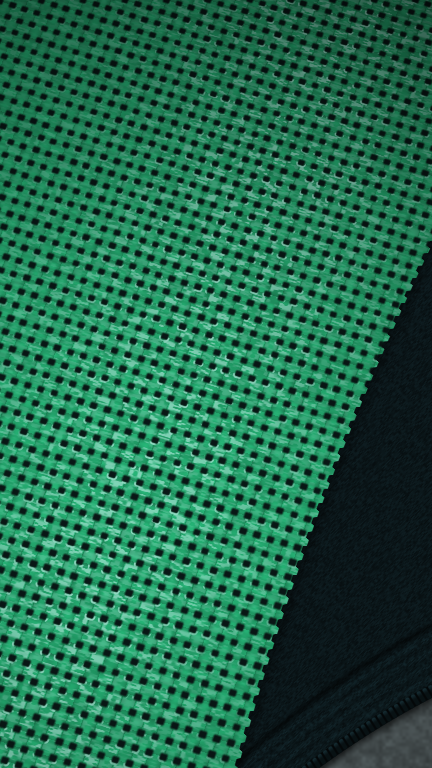
Give the GLSL for this texture, as a Shadertoy shader.

```glsl
// Slanted green woven mesh with dark holes and glossy flecks, lying over black zipped cloth.
const vec3 MESH_GREEN = vec3(0.125, 0.595, 0.390);
const vec3 GLOSS = vec3(0.56, 0.82, 0.74);
const vec3 HOLE_DARK = vec3(0.035, 0.085, 0.08);
const vec3 CLOTH = vec3(0.040, 0.083, 0.095);
const vec3 LEATHER = vec3(0.25, 0.28, 0.285);
const float COLUMN_PITCH = 0.0205;     // horizontal distance of columns at the bottom
const float COLUMN_TAPER = 0.0025;     // narrowing of the columns toward the top
const float COLUMN_SLOPE = 0.34;
const float ROW_PITCH = 0.0232;        // vertical distance of rows at the bottom
const float ROW_TAPER = 0.25;          // narrowing of the rows toward the top
const float ROW_SLOPE = 0.31;
const vec2 HOLE_HALF = vec2(0.225, 0.185);
const float HOLE_ROUND = 0.10;
const float HOLE_SOFT = 0.03;
const vec2 LIGHT_CENTRE = vec2(0.18, 0.34);
const float LIGHT_FALLOFF = 1.0;
const float ZIP_HALF = 0.0075;
const float ZIP_PITCH = 0.0085;
const float SEAM_OFFSET = 0.072;

float hash(vec2 p) {
    vec3 q = fract(vec3(p.xyx) * 0.1031);
    q += dot(q, q.yzx + 33.33);
    return fract((q.x + q.y) * q.z);
}

float noise(vec2 p) {
    vec2 i = floor(p), f = fract(p);
    f = f * f * (3.0 - 2.0 * f);
    return mix(mix(hash(i), hash(i + vec2(1, 0)), f.x),
               mix(hash(i + vec2(0, 1)), hash(i + vec2(1, 1)), f.x), f.y);
}

float roundBox(vec2 p, vec2 halfSize, float r) {
    vec2 q = abs(p) - halfSize + r;
    return length(max(q, 0.0)) + min(max(q.x, q.y), 0.0) - r;
}

// Weave coordinates: x counts columns, y counts rows.
vec2 weaveCoords(vec2 p) {
    float w = p.y + ROW_SLOPE * p.x;
    return vec2((p.x - 0.30 - COLUMN_SLOPE * p.y) / (COLUMN_PITCH - COLUMN_TAPER * p.y),
                -log(1.0 - ROW_TAPER * w) / (ROW_PITCH * ROW_TAPER));
}

vec3 meshColor(vec2 p, vec2 uv, float aa) {
    vec2 id = floor(uv);
    vec2 cell = fract(uv) - 0.5;
    vec2 crossing = floor(uv + 0.5);
    vec2 strand = fract(uv + 0.5) - 0.5;
    float weftOver = mod(crossing.x + crossing.y, 2.0);

    // Rounded strands, alternating over and under
    float across = mix(strand.x, strand.y, weftOver);
    vec3 col = MESH_GREEN * (1.04 - 0.8 * across * across);
    col *= 0.91 + 0.18 * noise(uv * vec2(2.0, 5.0));

    // Slivers of gloss along the strands
    float sheenLine = (p.x - 0.02 - 0.44 * p.y) / 0.22;
    float sheen = 0.3 + 0.7 * exp(-sheenLine * sheenLine);
    float streak = smoothstep(0.25, 0.70, noise(uv * vec2(3.0, 9.0) + 17.0));
    streak *= smoothstep(0.38, 0.14, abs(strand.y)) * smoothstep(0.5, 0.38, abs(strand.x));
    streak *= mix(0.4, 1.0, weftOver);
    col = mix(col, GLOSS, 0.78 * streak * sheen);

    // Holes, each slightly different in size and place
    vec2 jitter = vec2(hash(id), hash(id + 71.0)) - 0.5;
    vec2 halfSize = HOLE_HALF * (0.94 + 0.14 * hash(id + 31.0));
    float d = roundBox(cell - 0.06 * jitter, halfSize, HOLE_ROUND);
    col *= mix(0.68, 1.0, smoothstep(0.0, 0.15, d));
    float glint = smoothstep(0.11, 0.03, abs(d - 0.08)) * smoothstep(0.05, -0.1, cell.y);
    glint *= smoothstep(0.46, 0.80, noise(uv * 3.1 + 40.0));
    col = mix(col, GLOSS, 0.9 * glint * sheen);
    float soft = aa + HOLE_SOFT;
    return mix(HOLE_DARK, col, smoothstep(-soft, soft, d));
}

vec3 clothColor(vec2 p, float px) {
    // Position along and across the curved zip
    float across = (p.y - 0.63 * p.x + 0.254) / 1.18;
    across += 0.6 * (p.x - 0.404) * (p.x - 0.5625);
    float along = (p.x + 0.63 * p.y) / 1.18;

    // Fine twill and a folded seam
    float twill = noise(vec2(p.x + p.y, (p.x - p.y) * 2.5) * 210.0);
    vec3 col = CLOTH * (0.65 + 0.75 * twill);
    float seam = abs(across - SEAM_OFFSET);
    col *= 1.0 - 0.5 * smoothstep(0.007, 0.0, seam);
    float rib = 0.5 + 0.5 * cos(across * 420.0);
    float band = smoothstep(SEAM_OFFSET, SEAM_OFFSET - 0.006, across);
    col *= 1.0 + band * (0.35 * rib - 0.1);

    // Grained leather below the zip
    float grain = noise(p * 95.0) * 0.6 + noise(p * 230.0) * 0.4;
    vec3 leather = LEATHER * (0.8 + 0.5 * grain);
    leather *= smoothstep(0.008, -0.018, across + 0.004);
    col = mix(leather, col, smoothstep(-px, px, across + ZIP_HALF));

    // Repeated zip teeth
    vec2 tooth = vec2((fract(along / ZIP_PITCH) - 0.5) * ZIP_PITCH, across);
    float d = roundBox(tooth, vec2(0.0028, ZIP_HALF), 0.0022);
    col = mix(col, CLOTH * 0.35, smoothstep(ZIP_HALF + px, ZIP_HALF - px, abs(across)));
    float shine = 0.8 + 1.2 * smoothstep(0.0, ZIP_HALF, across);
    return mix(CLOTH * shine, col, smoothstep(-px, px, d));
}

void mainImage(out vec4 fragColor, in vec2 fragCoord) {
    vec2 p = fragCoord / iResolution.y;
    float px = 0.8 / iResolution.y;
    float aa = px / COLUMN_PITCH;
    vec2 uv = weaveCoords(p);
    vec2 toLight = p - LIGHT_CENTRE;
    vec3 mesh = meshColor(p, uv, aa) * (1.07 - LIGHT_FALLOFF * dot(toLight, toLight));

    // Curved cut edge with short weft stubs, and its shadow on the cloth
    float stub = smoothstep(0.32, 0.18, abs(fract(uv.y + 0.5) - 0.5));
    float edge = (p.x - 0.305 - 0.265 * p.y - 0.155 * p.y * p.y) / COLUMN_PITCH - 0.24 * stub;
    vec3 cloth = clothColor(p, px) * mix(0.65, 1.0, smoothstep(0.0, 1.0, edge));
    fragColor = vec4(mix(mesh, cloth, smoothstep(-aa, aa, edge)), 1.0);
}
```
